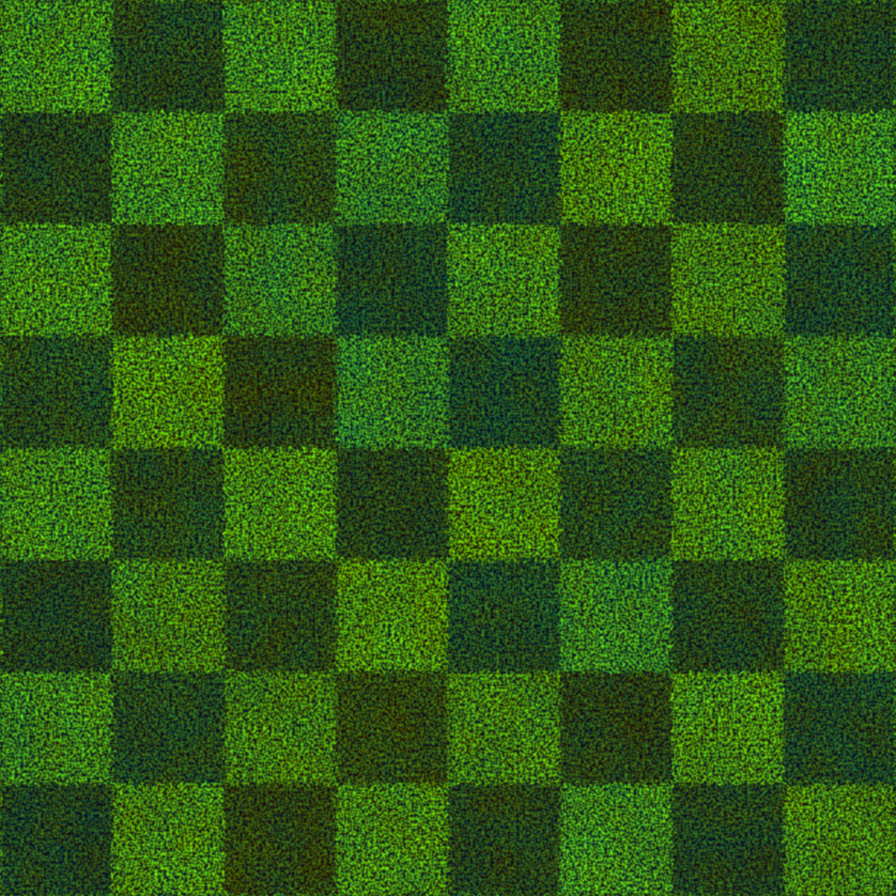
Give the GLSL for this pattern, as a WebGL 1 fragment shader.

```glsl
precision highp float;
// Mown lawn: an 8 by 8 checkerboard of light and dark grass with fine blade grain.

uniform vec2 u_resolution;

vec2 hash2(vec2 p, float seed) {
  vec3 q = fract(vec3(p.xyx + seed * 7.31) * vec3(0.1031, 0.1030, 0.0973));
  q += dot(q, q.yzx + 33.33);
  return fract((q.xx + q.yz) * q.zy);
}

vec2 gradient(vec2 lattice, float period, float seed) {
  float angle = 6.28319 * hash2(mod(lattice, period), seed).x;
  return vec2(cos(angle), sin(angle));
}

// Gradient noise that wraps after a whole number of lattice cells.
float noise(vec2 uv, float period, float seed) {
  vec2 p = uv * period;
  vec2 i = floor(p);
  vec2 f = p - i;
  vec2 w = f * f * f * (f * (f * 6.0 - 15.0) + 10.0);
  vec2 e = vec2(1.0, 0.0);
  float a = dot(gradient(i, period, seed), f);
  float b = dot(gradient(i + e.xy, period, seed), f - e.xy);
  float c = dot(gradient(i + e.yx, period, seed), f - e.yx);
  float d = dot(gradient(i + e.xx, period, seed), f - e.xx);
  return mix(mix(a, b, w.x), mix(c, d, w.x), w.y);
}

void main() {
  vec2 uv = gl_FragCoord.xy / u_resolution;

  // Blades leaning across the mowing lines make the borders ragged.
  vec2 lean = vec2(noise(uv, 190.0, 1.0), noise(uv, 190.0, 2.0));
  vec2 board = uv * 8.0 + lean * 0.07;
  vec2 side = clamp(sin(3.14159 * board) * 18.0, -1.0, 1.0);
  float light = 0.5 - 0.5 * side.x * side.y;

  // Each square has its own brightness and tint, blurred by soft patches.
  vec2 square = hash2(mod(floor(board), 8.0), 3.0) - 0.5;
  float patchTint = noise(uv, 24.0, 4.0);
  float tint = square.x * 0.9 + patchTint * 0.7 + noise(uv, 250.0, 5.0) * 1.3;

  // Blade grain from two fine octaves.
  float grain = noise(uv, 307.0, 6.0) + 0.6 * noise(uv, 181.0, 7.0);
  float green = mix(0.25, 0.445, light);
  green *= 1.0 + 0.12 * square.y + 0.15 * noise(uv, 16.0, 8.0);
  green *= max(1.0 + 1.2 * grain, 0.3);

  vec3 grass = vec3(0.03 + 0.43 * green, green, 0.115 - 0.07 * green);
  grass += vec3(0.07, -0.01, -0.08) * tint;
  gl_FragColor = vec4(clamp(grass, 0.0, 1.0), 1.0);
}
```
